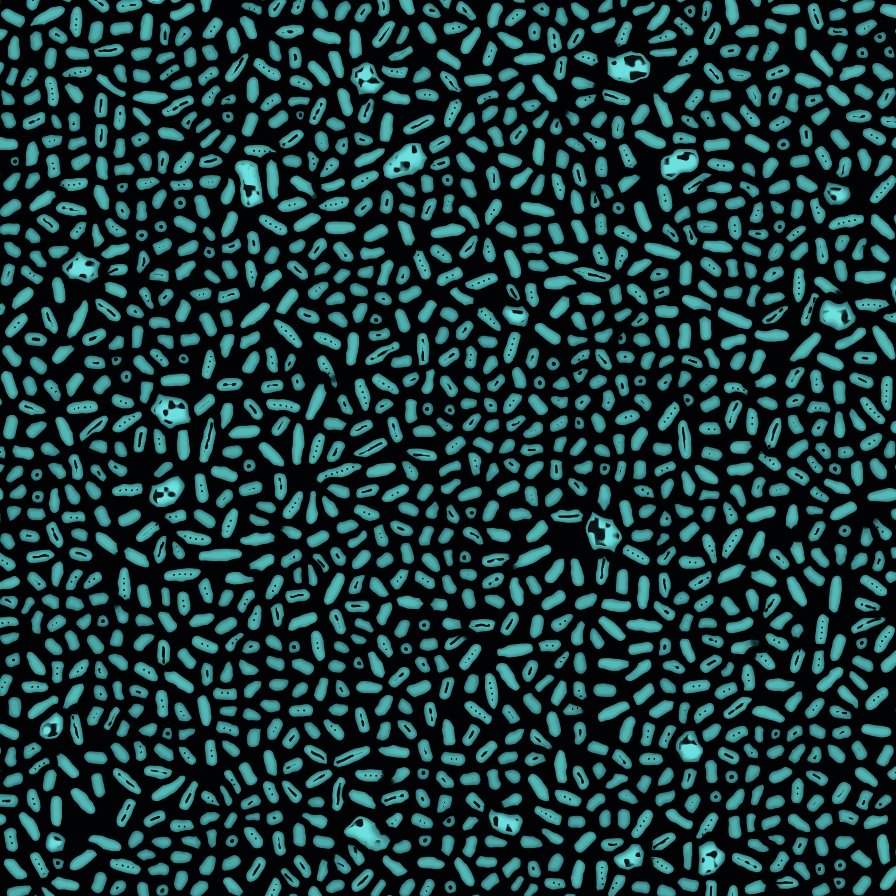
A Shadertoy shader for this pattern:

```glsl
// Densely packed teal rods, rings and a few swollen blobs on black.
// Each seed of a jittered grid grows a capsule along its roomiest axis;
// a constant gap to the second nearest capsule keeps the grains apart.

const float GRID = 41.0;  // seeds across the canvas
const float GAP = 0.16;   // half the gap between grains, in cells

vec3 hash3(vec2 p) {
    vec3 q = fract(p.xyx * vec3(0.1031, 0.1030, 0.0973));
    q += dot(q, q.yxz + 33.33);
    return fract((q.xxy + q.yzz) * q.zyx);
}

float noise(vec2 p) {
    vec2 i = floor(p), f = fract(p);
    f = f * f * (3.0 - 2.0 * f);
    return mix(mix(hash3(i).x, hash3(i + vec2(1, 0)).x, f.x),
               mix(hash3(i + vec2(0, 1)).x, hash3(i + vec2(1, 1)).x, f.x), f.y);
}

// xy: seed position, z: 0 empty, 1 grain, 2 swollen grain
vec3 seedAt(vec2 cell) {
    vec3 h = hash3(cell + 71.0);
    vec2 position = cell + 0.5 + 0.72 * (h.xy - 0.5);
    // Some blocks of 5 by 5 cells hold one swollen grain with cleared surroundings
    vec2 block = floor(cell / 5.0);
    vec3 b = hash3(block + 907.0);
    vec2 fromHost = abs(cell - block * 5.0 - 1.0 - floor(b.xy * 3.0));
    float ring = max(fromHost.x, fromHost.y);
    if (b.z < 0.3 && ring < 0.5) return vec3(position, 2.0);
    float emptyShare = b.z < 0.3 && ring < 1.5 ? 0.65 : 0.2;
    return vec3(position, step(emptyShare, h.z));
}

struct Grain { vec2 center, axis; float halfLength, radius, swollen; };

Grain growGrain(vec2 cell, vec3 seed) {
    // Free room ahead and behind along four candidate axes
    vec4 angle = 6.2832 * hash3(cell + 311.0).x + vec4(0, 1, 2, 3) * 0.7854;
    vec4 ax = cos(angle), ay = sin(angle);
    vec4 ahead = vec4(1.3), behind = vec4(1.3);
    for (int j = -1; j <= 1; j++)
    for (int i = -1; i <= 1; i++) {
        if (i == 0 && j == 0) continue;
        vec3 other = seedAt(cell + vec2(i, j));
        if (other.z < 0.5) continue;
        vec2 o = other.xy - seed.xy;
        vec4 along = o.x * ax + o.y * ay;
        vec4 reach = 0.5 * dot(o, o) / max(abs(along), vec4(0.001));
        ahead = min(ahead, mix(vec4(9.0), reach, step(0.0, along)));
        behind = min(behind, mix(vec4(9.0), reach, step(along, vec4(0.0))));
    }
    vec4 room = ahead + behind;
    int best = 0;
    for (int k = 1; k < 4; k++) if (room[k] > room[best]) best = k;
    int side = (best + 2) % 4;

    // Fit a capsule into that room and center it both ways
    Grain g;
    g.swollen = step(1.5, seed.z);
    g.axis = vec2(ax[best], ay[best]);
    g.radius = clamp(0.5 * room[side] - GAP, 0.2, 0.275);
    if (g.swollen > 0.5) g.radius = clamp(0.5 * room[side] - 0.1, 0.48, 0.68);
    g.halfLength = max(0.5 * room[best] - g.radius - GAP, 0.0);
    if (g.halfLength < 0.13) g.halfLength = 0.0;
    float slide = 0.5 * (ahead[best] - behind[best]);
    float shift = clamp(0.5 * (ahead[side] - behind[side]), -0.2, 0.2);
    g.center = seed.xy + g.axis * slide + vec2(ax[side], ay[side]) * shift;
    return g;
}

// Dark marks inside a grain: pinhole, slit or row of dots, by kind
float coreDistance(vec2 q, Grain g, float kind) {
    if (g.halfLength < 0.13) return length(q) - 0.095;
    float slit = max(g.halfLength - 0.12, 0.0);
    float d = length(vec2(max(abs(q.x) - slit, 0.0), q.y));
    if (kind < 0.25) return d - 0.06 * smoothstep(0.25, 0.6, noise(q * 5.0 + kind * 900.0));
    if (kind < 0.5 && abs(q.x) < slit)
        return length(vec2(mod(q.x, 0.26) - 0.13, q.y)) - 0.042;
    return 1.0;
}

void mainImage(out vec4 fragColor, in vec2 fragCoord) {
    float pixel = GRID / iResolution.y;
    vec2 p = fragCoord * pixel;
    p += 0.08 * (vec2(noise(p * 3.0), noise(p * 3.0 + 57.0)) - 0.5);
    float lumps = noise(p * 1.7 + 33.0) - 0.5;

    // Nearest and second nearest grain
    float d1 = 9.0, d2 = 9.0, kind = 0.0;
    Grain nearest = Grain(vec2(0), vec2(1, 0), 0.0, 0.0, 0.0);
    vec2 local = vec2(0);
    vec2 base = floor(p - 0.5);
    for (int j = -1; j <= 2; j++)
    for (int i = -1; i <= 2; i++) {
        vec2 cell = base + vec2(i, j);
        vec3 seed = seedAt(cell);
        if (seed.z < 0.5 || distance(p, seed.xy) > 1.7) continue;
        Grain g = growGrain(cell, seed);
        vec2 r = p - g.center;
        vec2 q = vec2(dot(r, g.axis), dot(r, vec2(-g.axis.y, g.axis.x)));
        float taper = 0.07 * smoothstep(0.2, 0.8, abs(q.x)) * step(0.3, g.halfLength);
        float d = length(vec2(max(abs(q.x) - g.halfLength, 0.0), q.y)) - g.radius + taper;
        d += 0.4 * lumps * g.swollen;
        if (d < d1) {
            d2 = d1; d1 = d;
            nearest = g; local = q; kind = hash3(cell + 523.0).y;
        } else d2 = min(d2, d);
    }
    float shape = max(d1, 0.5 * (d1 - d2) + GAP);

    // Holes; swollen grains get ragged ones
    float hole = coreDistance(local, nearest, kind);
    if (nearest.swollen > 0.5)
        hole = max(0.25 * (0.64 - noise(p * 3.7 + 19.0)), shape + 0.15);

    // Lighter toward the core and in larger grains
    float size = smoothstep(0.0, 0.6, nearest.halfLength);
    float tone = 0.66 * smoothstep(0.0, 0.2, -shape) + 0.34 * size;
    vec3 teal = mix(vec3(0.19, 0.45, 0.47), vec3(0.33, 0.73, 0.71), tone);
    teal = mix(teal, vec3(0.42, 0.88, 0.87), nearest.swollen * smoothstep(0.05, 0.35, -shape));

    float cover = smoothstep(0.65, -0.65, shape / pixel);
    cover *= mix(0.08, 1.0, smoothstep(-0.6, 0.6, hole / pixel));
    fragColor = vec4(mix(vec3(0.0, 0.008, 0.01), teal, cover), 1.0);
}
```
